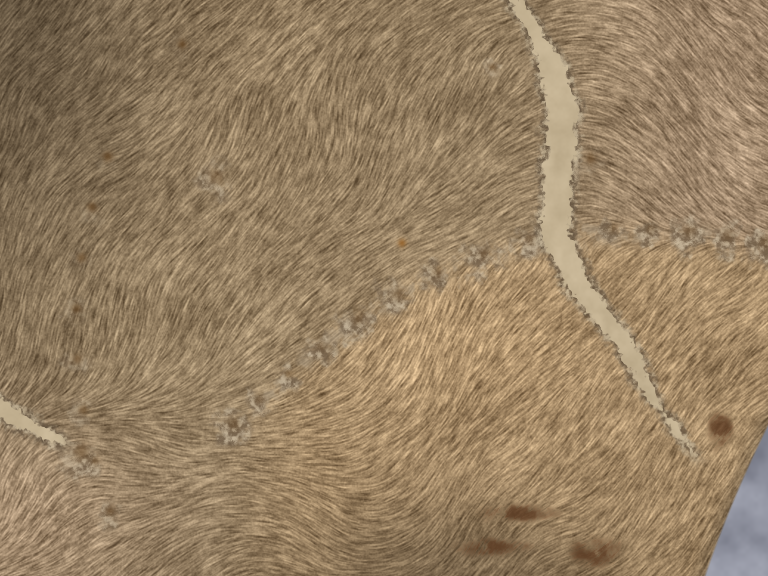
Write a WebGL 1 fragment shader that draws this texture.

```glsl
precision highp float;
// Short brown fur with a pale branching crack, a curved row of stitch scars and a cool corner.
uniform vec2 u_resolution;

float hash(vec2 p) {
  vec3 q = fract(vec3(p.xyx) * 0.1031);
  q += dot(q, q.yzx + 33.33);
  return fract((q.x + q.y) * q.z);
}

float noise(vec2 p) {
  vec2 i = floor(p), f = fract(p);
  f = f * f * (3.0 - 2.0 * f);
  return mix(mix(hash(i), hash(i + vec2(1, 0)), f.x),
             mix(hash(i + vec2(0, 1)), hash(i + vec2(1, 1)), f.x), f.y);
}

float fbm(vec2 p) {
  float sum = 0.0, amp = 0.5;
  for (int i = 0; i < 4; i++) {
    sum += amp * noise(p);
    p = p * 2.03 + 17.1;
    amp *= 0.5;
  }
  return sum;
}

// Soft elliptical falloff: 1 at the centre, fading with distance.
float glow(vec2 p, vec2 centre, vec2 size) {
  vec2 d = (p - centre) / size;
  return exp(-dot(d, d));
}

float below(float edge, float soft, float v) {
  return 1.0 - smoothstep(edge - soft, edge + soft, v);
}

float ramp(float y, float top, float bottom) {
  return clamp(top - y, 0.0, top - bottom);
}

float seamY(float x) {
  float d = x - 1.08;
  return 0.596 - (d < 0.0 ? 0.74 : 0.45) * d * d;
}

float crackX(float y) {
  return 0.894 + 0.6 * ramp(y, 1.0, 0.905) + 0.26 * ramp(y, 0.905, 0.81)
    - 0.05 * ramp(y, 0.81, 0.6) + 0.51 * ramp(y, 0.583, 0.497)
    + 0.81 * ramp(y, 0.497, 0.401) + 0.49 * ramp(y, 0.401, 0.314)
    + 0.74 * ramp(y, 0.314, 0.2);
}

// Direction in which the hair lies.
float hairAngle(vec2 p, float lower) {
  float above = p.y - seamY(p.x);
  float upper = mix(0.4, 1.0, smoothstep(0.02, 0.3, above));
  upper = mix(upper, -0.6, smoothstep(0.8, 1.1, p.x));
  float a = mix(upper, 0.75, lower);
  a -= 0.9 * glow(p, vec2(0.2, 0.25), vec2(0.25, 0.1));
  a -= 1.4 * glow(p, vec2(0.53, 0.1), vec2(0.13, 0.15));
  return a + 1.7 * (fbm(p * 5.0) - 0.47);
}

// Noise smeared along the hair direction.
float strands(vec2 p, float angle) {
  vec2 dir = vec2(cos(angle), sin(angle));
  float sum = 0.0;
  for (int i = -4; i <= 4; i++) sum += noise((p + dir * float(i) * 0.0023) * 370.0);
  return sum / 9.0 - 0.5;
}

// Crusty scar: pale flakes in a rough blot with a brown pit.
vec3 scar(vec3 col, vec2 p, vec2 centre, float size, float pale) {
  float d = length(p - centre) / size + 2.0 * (fbm(p * 60.0) - 0.47);
  float crust = below(0.8, 0.45, d);
  float flakes = smoothstep(0.25, 0.7, fbm(p * 130.0));
  vec3 tone = mix(vec3(0.44, 0.37, 0.29), vec3(0.78, 0.72, 0.62), flakes);
  col = mix(col, tone, crust * pale);
  float pit = glow(p, centre + size * vec2(0.2, 0.3), vec2(size * 0.4));
  return mix(col, vec3(0.38, 0.26, 0.13), pit * (0.8 - 0.5 * pale));
}

// Bare crack with a frayed rim; d is distance from its centre line.
vec3 crack(vec3 col, vec2 p, float d, float halfWidth, float mask) {
  float rough = 0.02 * (fbm(p * 45.0) - 0.47) + 0.009 * (noise(p * 200.0) - 0.5);
  float edge = abs(d) + rough - halfWidth;
  float flakes = smoothstep(0.25, 0.7, fbm(p * 140.0));
  vec3 rim = mix(vec3(0.37, 0.31, 0.24), vec3(0.76, 0.7, 0.59), flakes);
  col = mix(col, rim, below(0.007, 0.008, edge) * mask * 0.8);
  vec3 bare = vec3(0.765, 0.695, 0.57) + 0.12 * (fbm(p * 35.0) - 0.47);
  return mix(col, bare, below(-0.002, 0.0022, edge) * mask);
}

void main() {
  vec2 p = gl_FragCoord.xy / u_resolution.y;
  p.x *= u_resolution.y / u_resolution.x * 4.0 / 3.0;
  float above = p.y - seamY(p.x) + 0.03 * (fbm(p * 20.0) - 0.47);
  float lower = below(0.0, 0.045, above) * smoothstep(0.34, 0.56, p.x);

  // Broad coat colour
  vec3 col = mix(vec3(0.495, 0.42, 0.32), vec3(0.575, 0.49, 0.375), smoothstep(0.0, 0.5, p.x));
  col = mix(col, vec3(0.63, 0.535, 0.43), smoothstep(0.85, 1.25, p.x));
  col = mix(col, vec3(0.635, 0.53, 0.395), lower);
  col = mix(col, vec3(0.66, 0.56, 0.45), 0.85 * glow(p, vec2(0.0, 0.1), vec2(0.28, 0.19)));
  col = mix(col, vec3(0.61, 0.525, 0.405), 0.6 * glow(p, vec2(0.25, 0.4), vec2(0.3, 0.2)));
  col *= 1.0 - 0.17 * glow(p, vec2(0.0, 1.0), vec2(0.25, 0.35));
  col *= 1.0 - 0.26 * glow(p, vec2(0.78, 0.0), vec2(0.3, 0.13));
  col *= 1.0 + 0.1 * glow(p, vec2(0.82, 0.4), vec2(0.25, 0.13));

  // Fur and mottling; shaded hairs turn browner
  float fur = 1.25 * strands(p, hairAngle(p, lower)) + 0.12 * (noise(p * 390.0) - 0.5);
  float shade = fur + 0.28 * (fbm(p * 11.0) - 0.47);
  col *= 1.0 + shade * vec3(0.95, 1.05, 1.2);

  // Reddish stains
  float stain = glow(p, vec2(0.89, 0.11), vec2(0.08, 0.018)) + glow(p, vec2(0.85, 0.05), vec2(0.07, 0.02))
    + glow(p, vec2(1.04, 0.04), vec2(0.055, 0.03)) + glow(p, vec2(1.25, 0.25), vec2(0.025, 0.035));
  stain *= 0.15 + 1.6 * fbm(p * 38.0) + 1.2 * fur;
  col = mix(col, vec3(0.33, 0.2, 0.11), 0.75 * smoothstep(0.3, 0.95, stain));

  // Dust along the seam
  float dust = glow(vec2(above, 0.0), vec2(0.0), vec2(0.02, 1.0)) * smoothstep(0.36, 0.46, p.x);
  dust *= smoothstep(0.42, 0.65, fbm(p * 48.0));
  col = mix(col, vec3(0.68, 0.62, 0.53), 0.5 * dust);

  // Stitch scars along the arc, then down the left side
  for (int i = 0; i < 14; i++) {
    float k = float(i);
    float x = i < 9 ? 0.4 + 0.043 * k + 0.0027 * k * k : 1.059 + 0.066 * (k - 9.0);
    col = scar(col, p, vec2(x, seamY(x)), 0.021 + 0.013 * hash(vec2(k, 3.0)), 0.8);
  }
  for (int i = 0; i < 8; i++) {
    float y = 0.722 - 0.088 * float(i);
    float x = 0.128 + 0.6 * (y - 0.42) * (y - 0.42);
    col = scar(col, p, vec2(x, y), 0.022, 0.2 + 0.06 * float(i));
  }
  col = scar(col, p, vec2(0.3125, 0.917), 0.02, 0.2);
  col = scar(col, p, vec2(0.368, 0.684), 0.032, 0.65);
  col = scar(col, p, vec2(0.851, 0.878), 0.018, 0.5);
  col = scar(col, p, vec2(1.02, 0.717), 0.026, 0.4);
  col = scar(col, p, vec2(0.135, 0.205), 0.035, 0.5);
  col = mix(col, vec3(0.58, 0.39, 0.18), 0.9 * glow(p, vec2(0.698, 0.578), vec2(0.007)));

  // Long crack and the short one at the left border
  float width = (0.012 + 0.012 * below(0.91, 0.08, p.y)) * (0.2 + 0.8 * smoothstep(0.2, 0.56, p.y));
  col = crack(col, p, (p.x - crackX(p.y)) * 0.87, width, smoothstep(0.18, 0.23, p.y));
  float slant = (p.y - 0.29 + 0.52 * p.x) * 0.89;
  col = crack(col, p, slant, 0.018 - 0.09 * p.x, below(0.115, 0.015, p.x));

  // Cool backdrop past the curved edge
  float border = 1.224 + 0.34 * p.y + 0.3 * p.y * p.y;
  col *= 1.0 - 0.18 * smoothstep(-0.035, 0.0, p.x - border);
  vec3 backdrop = vec3(0.55, 0.56, 0.61) + 0.25 * (fbm(p * 16.0) - 0.47);
  col = mix(col, backdrop, smoothstep(-0.003, 0.003, p.x - border));
  gl_FragColor = vec4(clamp(col, 0.0, 1.0), 1.0);
}
```
